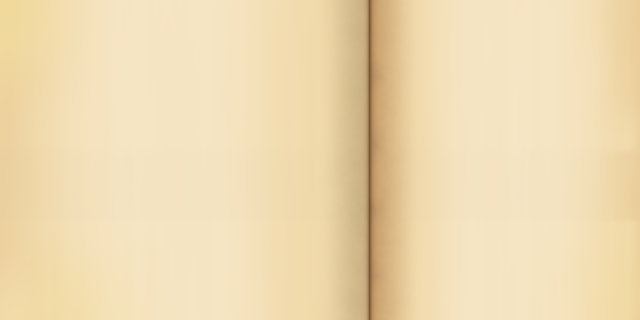
A Shadertoy shader for this texture:

```glsl
#define SPINE_X 0.5775
#define CREAM vec3(0.963, 0.896, 0.762)
#define HONEY vec3(0.943, 0.852, 0.665)
#define TAN_LEFT vec3(0.80, 0.70, 0.52)
#define TAN_RIGHT vec3(0.80, 0.64, 0.44)
#define CREASE vec3(0.46, 0.31, 0.17)
#define AGED vec3(0.915, 0.795, 0.59)
#define GOLD vec3(0.94, 0.845, 0.575)
#define STREAK_GAIN 0.012
#define MOTTLE_GAIN 0.05

float hash(vec2 p) {
    vec3 q = fract(vec3(p.xyx) * 0.1031);
    q += dot(q, q.yzx + 33.33);
    return fract((q.x + q.y) * q.z);
}

float valueNoise(vec2 p) {
    vec2 cell = floor(p), f = fract(p);
    f = f * f * (3.0 - 2.0 * f);
    return mix(mix(hash(cell), hash(cell + vec2(1, 0)), f.x),
               mix(hash(cell + vec2(0, 1)), hash(cell + vec2(1, 1)), f.x), f.y);
}

float fbm(vec2 p) {
    float sum = 0.0, amp = 0.5;
    for (int i = 0; i < 4; i++) {
        sum += amp * valueNoise(p);
        p = p * 2.03 + 17.3;
        amp *= 0.5;
    }
    return sum / 0.9375;
}

// One near the start of the range, zero past its end
float fade(float start, float end, float v) {
    return 1.0 - smoothstep(start, end, v);
}

// Soft elliptical stain
float stain(vec2 p, vec2 centre, vec2 radius) {
    vec2 q = (p - centre) / radius;
    return exp(-dot(q, q));
}

// Horizontal band with a soft lower and upper edge
float band(float y, float low, float high, float soft) {
    return smoothstep(low - soft, low + soft, y) * fade(high - soft, high + soft, y);
}

vec3 pageTone(float d, bool leftPage) {
    vec3 col = CREAM;
    if (leftPage) {
        col = mix(col, HONEY, fade(0.07, 0.25, d));
        col = mix(col, TAN_LEFT, fade(0.003, 0.085, d));
        return mix(col, CREASE, exp(-d / 0.003));
    }
    col = mix(col, HONEY, fade(0.05, 0.16, d));
    col = mix(col, TAN_RIGHT, fade(0.0, 0.082, d));
    return mix(col, CREASE, exp(-d / 0.0038));
}

vec3 ageEdges(vec3 col, vec2 uv) {
    float wobble = 0.03 * (fbm(uv * vec2(4.0, 3.0)) - 0.5);
    float x = uv.x + wobble, r = 1.0 - uv.x + wobble;

    // Left margin: broad honey, a tan block, golden corners
    col = mix(col, HONEY, 0.85 * fade(0.02, 0.21, x));
    col = mix(col, AGED, 0.75 * fade(-0.03, 0.12, x) * band(uv.y, 0.13, 0.82, 0.12));
    col = mix(col, GOLD, 0.75 * stain(uv, vec2(0.0, 1.0), vec2(0.085, 0.24)));
    col = mix(col, GOLD, 0.4 * stain(uv, vec2(0.10, 0.0), vec2(0.10, 0.2)));

    // Right margin: tan at the top and middle, golden at the bottom
    col = mix(col, HONEY, 0.85 * fade(0.01, 0.14, r));
    col = mix(col, AGED, 0.75 * fade(-0.01, 0.09, r) * smoothstep(0.5, 0.76, uv.y));
    col = mix(col, AGED, 0.5 * fade(0.0, 0.09, r) * band(uv.y, 0.31, 0.53, 0.015));
    col = mix(col, GOLD, 0.35 * stain(uv, vec2(1.0, 0.05), vec2(0.10, 0.25)));
    return mix(col, AGED, 0.65 * fade(0.0, 0.025, r));
}

void mainImage(out vec4 fragColor, in vec2 fragCoord) {
    vec2 uv = fragCoord / iResolution.xy;
    vec2 p = vec2(uv.x * 2.0, uv.y);
    float d = abs(uv.x - SPINE_X);
    bool leftPage = uv.x < SPINE_X;

    // Paper and gutter shading
    vec3 col = ageEdges(pageTone(d, leftPage), uv);

    // Faint vertical fibres, warm more than dark
    float fibre = fbm(vec2(p.x * 28.0, p.y * 1.6)) - 0.5;
    col += STREAK_GAIN * fibre * vec3(0.6, 1.0, 1.7);

    // Mottled paper grain gathering towards the gutter
    float gutter = fade(0.01, 0.10, d);
    float mottle = 0.6 * fbm(p * 18.0) + 0.4 * fbm(p * 75.0) - 0.5;
    col *= 1.0 + MOTTLE_GAIN * gutter * mottle;

    // Small smudges along the right side of the crease
    for (int i = 0; i < 4; i++) {
        float y = 0.14 + 0.208 * float(i);
        float smudge = stain(uv, vec2(SPINE_X + 0.008, y), vec2(0.013, 0.035));
        float grain = 0.4 + fbm(p * 45.0 + float(i));
        col *= 1.0 - 0.055 * smudge * grain * (leftPage ? 0.3 : 1.0);
    }

    // Barely visible horizontal seams
    float seams = smoothstep(0.307, 0.313, uv.y) - smoothstep(0.50, 0.56, uv.y);
    col *= 1.0 - 0.006 * seams;

    fragColor = vec4(clamp(col, 0.0, 1.0), 1.0);
}
```
